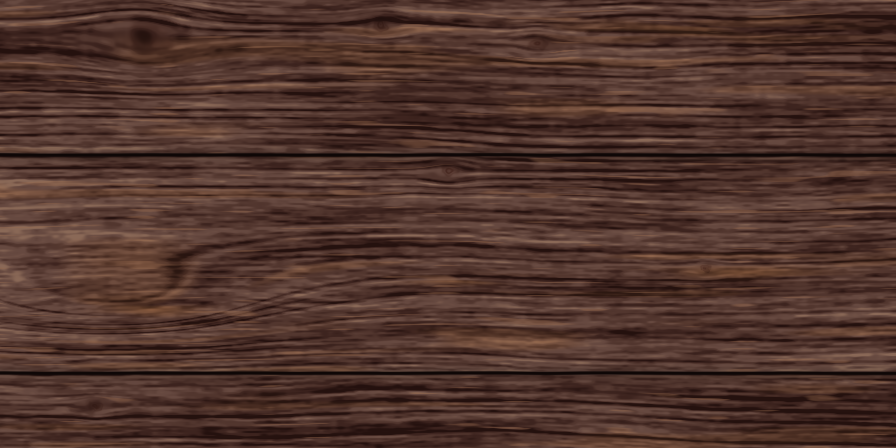
Reproduce this texture procedurally as a WebGL 1 fragment shader.

```glsl
precision highp float;
// Dark weathered planks lying horizontally, split by two narrow seams.
// Growth rings follow a warped "level" field bent by knots and an arched
// figure; crisp stretched noise lays grooves, fibres and amber streaks over it.

uniform vec2 u_resolution;

const float PLANK_HEIGHT = 0.487;
const float LOWEST_SEAM = 0.167;

const vec3 SEAM_BLACK = vec3(0.055, 0.027, 0.025);
const vec3 GROOVE = vec3(0.14, 0.065, 0.055);
const vec3 UMBER = vec3(0.24, 0.14, 0.12);
const vec3 BROWN = vec3(0.32, 0.21, 0.18);
const vec3 TAUPE = vec3(0.40, 0.285, 0.25);
const vec3 PALE = vec3(0.54, 0.41, 0.34);
const vec3 AMBER = vec3(0.56, 0.36, 0.22);
const vec3 KNOT_RED = vec3(0.22, 0.11, 0.085);

float hash(vec2 p) {
  return fract(sin(dot(p, vec2(127.1, 311.7))) * 43758.5453);
}

float noise(vec2 p) {
  vec2 i = floor(p), f = fract(p);
  f = f * f * (3.0 - 2.0 * f);
  return mix(mix(hash(i), hash(i + vec2(1.0, 0.0)), f.x),
             mix(hash(i + vec2(0.0, 1.0)), hash(i + 1.0), f.x), f.y);
}

// Noise centred on zero
float wave(vec2 p) {
  return noise(p) - 0.5;
}

// Soft elliptical spot
float spot(vec2 p, vec2 centre, vec2 size) {
  vec2 d = (p - centre) / size;
  return exp(-dot(d, d));
}

// Parts the grain around a knot and adds its uneven core
void addKnot(vec2 p, vec2 centre, float radius, inout float level, inout float core) {
  vec2 d = p - centre;
  level -= 0.8 * d.y * spot(p, centre, radius * vec2(3.2, 1.7));
  float r = length(d * vec2(0.75, 1.0)) / radius + 0.7 * wave(d * 1.6 / radius + centre * 40.0);
  core += (0.75 + 0.25 * sin(r * 11.0)) * (1.0 - smoothstep(0.2, 1.1, r));
}

// Five-step wood colour ramp
vec3 woodRamp(float t) {
  vec3 c = mix(GROOVE, UMBER, smoothstep(0.05, 0.3, t));
  c = mix(c, BROWN, smoothstep(0.3, 0.5, t));
  c = mix(c, TAUPE, smoothstep(0.5, 0.72, t));
  return mix(c, PALE, smoothstep(0.72, 1.05, t));
}

// Thin continuous lines along the level, each fading in and out
float ringLines(vec2 q, float count, float sharpness, float seed) {
  float phase = q.y * count + 1.6 * noise(q * vec2(1.1, count * 0.22) + seed);
  float line = pow(0.5 + 0.5 * sin(6.2832 * phase), sharpness);
  return line * smoothstep(0.2, 0.75, noise(vec2(q.x * 2.2, floor(phase + 0.25) * 3.7 + seed)));
}

// Brightness of the grain: rings follow the figure, fibres run nearly straight
float grainTone(vec2 p, float ringLevel, float fibreLevel, float seed) {
  vec2 ring = vec2(p.x, ringLevel), fibre = vec2(p.x, fibreLevel);
  float band = wave(ring * vec2(0.9, 21.0) + seed * 1.7);
  float ridge = wave(ring * vec2(1.5, 70.0) + seed);
  float strand = wave(fibre * vec2(4.0, 135.0) + seed * 2.3);
  float pores = wave(fibre * vec2(24.0, 200.0) + seed);
  float fleck = wave(fibre * vec2(70.0, 150.0) + seed * 1.3);
  float blotch = wave(p * vec2(2.6, 6.0) + seed * 3.1);
  float depth = 0.25 + 0.25 * noise(p * vec2(1.4, 6.0) + seed) + 0.2 * spot(p, vec2(1.25, 0.74), vec2(0.7, 0.07));
  float groove = ringLines(ring, 44.0, 5.0, seed);
  float crest = ringLines(ring + vec2(0.0, 0.008), 44.0, 6.0, seed);
  return 0.565 + 0.30 * band + 0.30 * ridge + 0.42 * strand + 0.42 * pores
       + 0.16 * fleck + 0.27 * blotch - depth * groove + 0.17 * crest;
}

void main() {
  vec2 p = gl_FragCoord.xy / u_resolution.y;
  float plank = floor((p.y - LOWEST_SEAM) / PLANK_HEIGHT);
  float seed = plank * 17.3 + 41.0;

  // Grain direction: gentle drift, knots, arched figure
  float fibreLevel = p.y + 0.03 * wave(p * vec2(1.3, 3.0) + seed)
                   + 0.010 * wave(p * vec2(4.0, 9.0) + seed);
  float core = 0.0;
  addKnot(p, vec2(0.326, 0.920), 0.045, fibreLevel, core);
  addKnot(p, vec2(0.850, 0.945), 0.018, fibreLevel, core);
  addKnot(p, vec2(1.200, 0.904), 0.018, fibreLevel, core);
  addKnot(p, vec2(1.002, 0.617), 0.018, fibreLevel, core);
  addKnot(p, vec2(1.575, 0.400), 0.010, fibreLevel, core);
  addKnot(p, vec2(0.212, 0.094), 0.014, fibreLevel, core);
  float ringLevel = fibreLevel + 0.13 * spot(p, vec2(0.27, 0.33), vec2(0.32, 0.09));

  // Broad light and dark areas
  float tone = grainTone(p, ringLevel, fibreLevel, seed);
  tone += 0.20 * spot(p, vec2(0.05, 0.38), vec2(0.45, 0.17));
  tone += 0.22 * spot(p, vec2(1.85, 0.15), vec2(0.35, 0.022));
  tone -= 0.16 * spot(p, vec2(1.95, 0.90), vec2(0.25, 0.12));
  tone -= plank < 0.0 ? 0.11 : (plank > 0.0 ? 0.04 : 0.0);
  vec3 color = woodRamp(tone);

  // Amber streaks and thin bright flecks following the grain
  float streak = smoothstep(0.66, 0.86, noise(vec2(p.x * 2.4, ringLevel * 46.0) + seed * 5.3));
  float glow = spot(p, vec2(1.05, 0.375), vec2(0.15, 0.010))
             + spot(p, vec2(1.66, 0.392), vec2(0.18, 0.015))
             + spot(p, vec2(1.58, 0.930), vec2(0.34, 0.028))
             + spot(p, vec2(0.34, 0.310), vec2(0.10, 0.018));
  float strands = smoothstep(0.25, 0.65, noise(vec2(p.x * 5.0, fibreLevel * 75.0) + seed));
  float amber = clamp(0.32 * streak + 0.65 * glow * strands, 0.0, 0.7);
  color = mix(color, AMBER * (0.45 + 0.75 * clamp(tone, 0.0, 1.1)), amber);
  float fleck = smoothstep(0.80, 0.92, noise(vec2(p.x * 9.0, fibreLevel * 130.0) + seed * 6.1));
  color = mix(color, mix(AMBER, PALE, 0.5) * 1.1, 0.4 * fleck);
  color = mix(color, KNOT_RED * (0.6 + 0.8 * tone), 0.75 * clamp(core, 0.0, 1.0));

  // Seams: black gap, soft shadow and a worn light edge below
  float offset = mod(p.y - LOWEST_SEAM + 0.5 * PLANK_HEIGHT, PLANK_HEIGHT) - 0.5 * PLANK_HEIGHT;
  offset += 0.0015 * wave(vec2(p.x * 9.0, 3.0));
  float edge = smoothstep(0.004, 0.007, -offset) * (1.0 - smoothstep(0.008, 0.014, -offset));
  color = mix(color, PALE, 0.5 * edge * noise(vec2(p.x * 7.0, 8.0)));
  color *= 1.0 - 0.3 * exp(-abs(offset) * 120.0);
  color = mix(SEAM_BLACK, color, smoothstep(0.0015, 0.0055, abs(offset)));

  gl_FragColor = vec4(color, 1.0);
}
```
